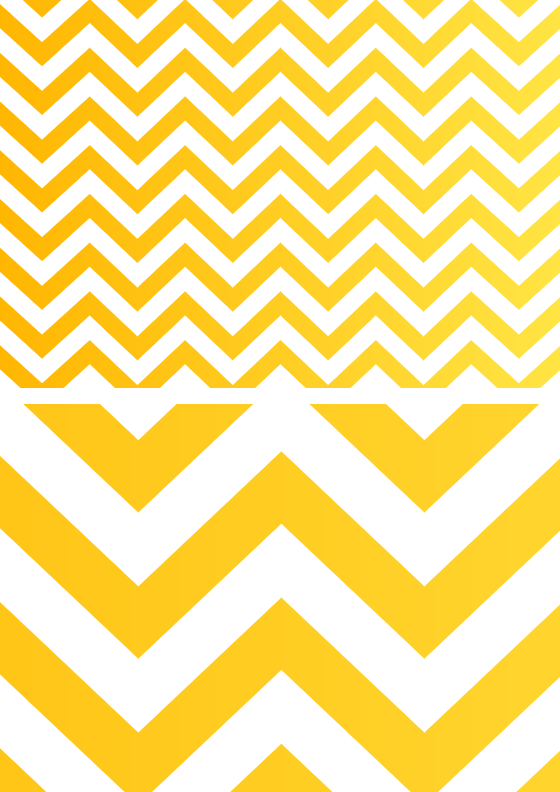
Top: the whole. Bottom: its middle third, enlarged.
This pattern is drawn by a WebGL 1 fragment shader. Its source:

```glsl
precision highp float;
// Horizontal chevron stripes on white, shaded from amber at left to lemon at right.

uniform vec2 u_resolution;

#define PERIOD_X 0.1703     // peak to peak, in canvas widths
#define PEAK_X 0.5008       // position of the middle peak
#define PERIOD_Y 0.1256     // stripe to stripe, in canvas heights
#define TOP_Y -0.0028       // upper edge of the first stripe at its peaks
#define DUTY 0.495          // painted share of each vertical period
#define DEPTH 0.1160        // drop from peak to valley
#define OUTER_DEPTH 0.1115  // drop in the outermost columns
#define AMBER vec3(1.0, 0.715, 0.005)
#define LEMON vec3(1.0, 0.895, 0.265)
#define PAPER vec3(1.0)

// Downward offset of a stripe at horizontal position x.
float zigzag(float x) {
  float column = (x - PEAK_X) / PERIOD_X;
  float fold = 1.0 - abs(2.0 * fract(column) - 1.0);
  float outer = step(2.0, abs(floor(column) + 0.5));
  return fold * mix(DEPTH, OUTER_DEPTH, outer);
}

// Signed vertical distance to the nearest stripe edge, positive inside.
float stripeDistance(vec2 p) {
  float row = (p.y - TOP_Y - zigzag(p.x)) / PERIOD_Y;
  float fromCentre = abs(fract(row - 0.5 * DUTY + 0.5) - 0.5);
  return (0.5 * DUTY - fromCentre) * PERIOD_Y;
}

void main() {
  // Position from the upper left, with both axes running from 0 to 1
  vec2 p = gl_FragCoord.xy / u_resolution;
  p.y = 1.0 - p.y;

  // Edge smoothing across one pixel, measured along the slanted edge normal
  float slope = 2.0 * DEPTH * u_resolution.y / (PERIOD_X * u_resolution.x);
  float pixels = stripeDistance(p) * u_resolution.y / length(vec2(1.0, slope));
  float coverage = clamp(pixels + 0.5, 0.0, 1.0);

  vec3 paint = mix(AMBER, LEMON, p.x);
  gl_FragColor = vec4(mix(PAPER, paint, coverage), 1.0);
}
```
